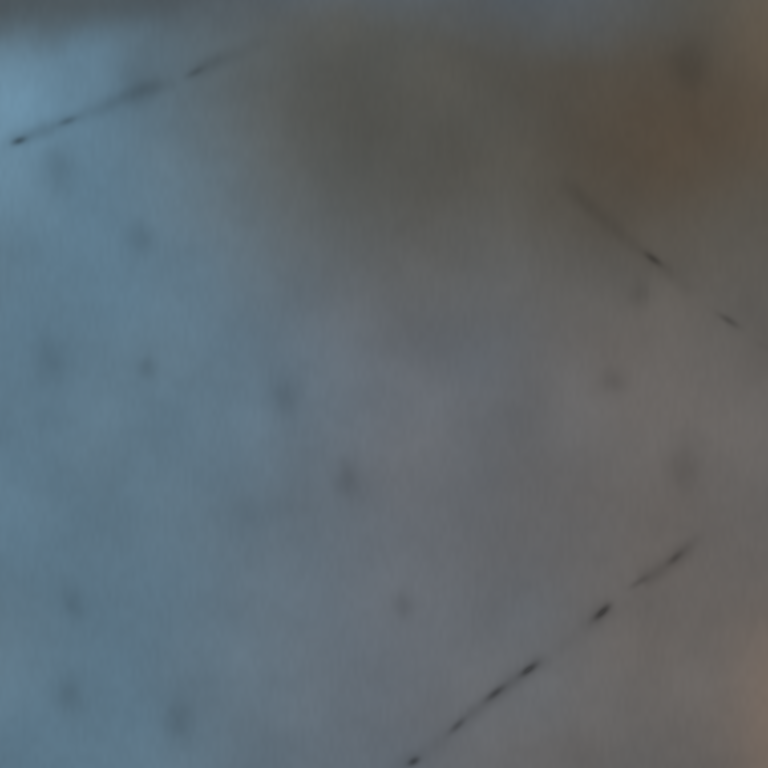
Reproduce this texture procedurally as a three.js fragment shader.

```glsl
varying vec2 vUv;

float hash(vec2 p) {
  vec3 q = fract(vec3(p.xyx) * 0.1031);
  q += dot(q, q.yzx + 33.33);
  return fract((q.x + q.y) * q.z);
}

float noise(vec2 p) {
  vec2 cell = floor(p);
  vec2 f = fract(p);
  f = f * f * (3.0 - 2.0 * f);
  float low = mix(hash(cell), hash(cell + vec2(1.0, 0.0)), f.x);
  float high = mix(hash(cell + vec2(0.0, 1.0)), hash(cell + 1.0), f.x);
  return mix(low, high, f.y);
}

float fbm(vec2 p) {
  float sum = 0.0;
  float weight = 0.5;
  for (int i = 0; i < 5; i++) {
    sum += weight * noise(p);
    p = mat2(0.8, 0.6, -0.6, 0.8) * p * 2.03 + 17.3;
    weight *= 0.5;
  }
  return sum;
}

// Soft elliptical falloff
float blob(vec2 p, vec2 center, vec2 radius) {
  vec2 d = (p - center) / radius;
  return exp(-dot(d, d));
}

// Broken seam: a faint smear with a few short dark pits along it
float seam(vec2 p, vec2 a, vec2 b, float seed) {
  vec2 dir = normalize(b - a);
  vec2 q = vec2(dot(p - a, dir), dot(p - a, vec2(-dir.y, dir.x)));
  float len = length(b - a);
  float inside = smoothstep(-0.02, 0.03, q.x) * smoothstep(len + 0.02, len - 0.03, q.x);
  q.y += 0.014 * (noise(vec2(q.x * 16.0, seed)) - 0.5);
  float smear = exp(-pow(q.y / 0.011, 2.0)) * smoothstep(0.3, 0.75, noise(vec2(q.x * 24.0, seed + 5.0)));
  float pits = 0.0;
  float slot = floor(q.x / 0.06);
  for (int i = -1; i <= 1; i++) {
    float id = slot + float(i);
    float h = hash(vec2(id + 40.0, seed));
    vec2 center = vec2((id + 0.3 + 0.4 * h) * 0.06, 0.006 * (h - 0.5));
    vec2 size = vec2(0.008 + 0.007 * h, 0.0045);
    pits += blob(q, center, size) * smoothstep(0.25, 0.95, hash(vec2(id + 70.0, seed)));
  }
  return inside * (0.3 * smear + 0.85 * pits);
}

// Scattered blurred stains, one candidate per cell
float stains(vec2 p) {
  vec2 grid = p * 7.0;
  float sum = 0.0;
  for (int y = -1; y <= 1; y++) {
    for (int x = -1; x <= 1; x++) {
      vec2 id = floor(grid) + vec2(float(x), float(y));
      vec2 center = id + 0.2 + 0.6 * vec2(hash(id + 11.0), hash(id + 29.0));
      float size = 0.09 + 0.13 * hash(id + 53.0);
      sum += blob(grid, center, size * vec2(0.9, 1.2)) * step(0.68, hash(id + 83.0));
    }
  }
  return sum;
}

void main() {
  vec2 p = vUv;
  vec2 warp = vec2(fbm(p * 4.0 + 3.0), fbm(p * 4.0 + 31.0)) - 0.48;
  vec2 q = p + 0.14 * warp;

  // Cool light on the left fading to warm grey on the right
  vec3 color = mix(vec3(0.365, 0.465, 0.53), vec3(0.395, 0.42, 0.45), smoothstep(0.1, 0.6, q.x));
  color = mix(color, vec3(0.405, 0.39, 0.38), smoothstep(0.48, 0.88, q.x));

  // Dark olive and brown shade across the top
  float shade = smoothstep(0.5, 0.86, q.y + 0.1 * (q.x - 0.5)) * smoothstep(0.12, 0.5, q.x);
  color = mix(color, vec3(0.325, 0.325, 0.305), 0.92 * shade);
  color = mix(color, vec3(0.32, 0.28, 0.235), 0.85 * blob(q, vec2(0.87, 0.84), vec2(0.22, 0.13)));

  // Window glow, dim upper edge and warm right corners
  color += vec3(0.05, 0.075, 0.09) * blob(q, vec2(0.0, 0.85), vec2(0.14, 0.1));
  color += vec3(0.02, 0.03, 0.035) * blob(q, vec2(0.12, 0.74), vec2(0.2, 0.14));
  float topEdge = smoothstep(0.91, 1.0, q.y) * smoothstep(0.95, 0.7, q.x);
  color = mix(color, mix(vec3(0.29, 0.32, 0.335), vec3(0.34, 0.37, 0.40), smoothstep(0.1, 0.5, q.x)), 0.85 * topEdge);
  color += vec3(0.06, 0.025, 0.0) * blob(p, vec2(1.02, 0.06), vec2(0.07, 0.13));
  color += vec3(0.05, 0.025, 0.005) * blob(p, vec2(1.02, 0.95), vec2(0.08, 0.2));

  // Cloudy mottling, stains and faint brushed grain
  color *= 1.0 + 0.16 * (fbm(p * 9.0 + 61.0) - 0.48);
  color += vec3(0.02, 0.0, -0.015) * (fbm(p * 6.0 + 90.0) - 0.48);
  color *= 1.0 - 0.09 * stains(p + 0.05 * warp);
  color *= 1.0 + 0.025 * (noise(p * vec2(190.0, 80.0)) - 0.5);

  // Diagonal seams
  float cracks = seam(p, vec2(0.0, 0.815), vec2(0.34, 0.945), 2.0);
  cracks += seam(p, vec2(0.52, 0.0), vec2(0.91, 0.3), 7.0);
  cracks += 0.7 * seam(p, vec2(0.73, 0.76), vec2(1.02, 0.52), 13.0);
  color *= 1.0 - 0.38 * min(cracks, 1.0);

  gl_FragColor = vec4(color, 1.0);
}
```
